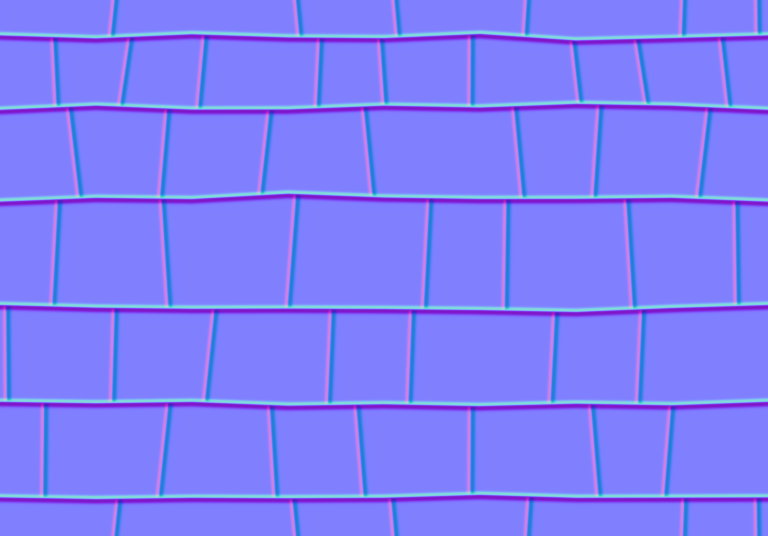
Give the GLSL for this texture map, as a WebGL 1 fragment shader.

```glsl
precision highp float;
// Tangent-space normal map of a wall of hand-cut stone blocks laid in six
// uneven courses. Every seam is a soft groove whose slope tilts the normal;
// hashes shift and lean the upright seams and kink the level ones.

uniform vec2 u_resolution;

float hash(vec2 p) {
    vec3 q = fract(vec3(p.xyx) * 0.1031);
    q += dot(q, q.yzx + 33.33);
    return fract((q.x + q.y) * q.z);
}

// Per course, from the bottom up: top edge height, block count, seam phase.
vec3 courseLayout(float course) {
    if (course < 0.5) return vec3(0.0715, 6.0, 0.14);
    if (course < 1.5) return vec3(0.247, 7.0, 0.31);
    if (course < 2.5) return vec3(0.424, 7.0, 0.97);
    if (course < 3.5) return vec3(0.631, 7.0, 0.75);
    if (course < 4.5) return vec3(0.803, 7.0, 0.58);
    return vec3(0.929, 9.0, 0.55);
}

// Mostly flat polyline with a few kinks; it wraps across the width.
float edgeKink(float x, float course) {
    float knot = floor(x * 8.0);
    float a = hash(vec2(mod(knot, 8.0), course + 31.0)) * 2.0 - 1.0;
    float b = hash(vec2(mod(knot + 1.0, 8.0), course + 31.0)) * 2.0 - 1.0;
    return 0.008 * mix(a * a * a, b * b * b, fract(x * 8.0));
}

float courseTop(float x, float course) {
    return courseLayout(course).x + edgeKink(x, course);
}

// Slope across a groove: narrow gentle lip for d > 0, wide steep one for d < 0.
float grooveSlope(float d) {
    float q = d / (d > 0.0 ? 0.0042 : 0.0056);
    return (d > 0.0 ? 2.3 : 3.2) * q * exp(-q * q);
}

// Summed slope of the upright seams; t runs 0 to 1 up the course.
float uprightSlope(float x, float t, float course, float aspect) {
    vec3 layout = courseLayout(course);
    float slope = 0.0;
    for (int i = -1; i < 11; i++) {
        float index = float(i);
        if (index > layout.y) break;
        vec2 seed = vec2(mod(index, layout.y) + 3.0, course * 7.0 + 5.0);
        float jitter = 0.5 * (hash(seed) - 0.5);
        float lean = 0.028 * (hash(seed + 57.0) - 0.5);
        float seam = (index + layout.z + jitter) / layout.y + lean * (t - 0.5);
        slope += grooveSlope((seam - x) * aspect);
    }
    return slope;
}

void main() {
    vec2 uv = gl_FragCoord.xy / u_resolution;
    float aspect = u_resolution.x / u_resolution.y;

    // The strip above the last edge belongs to the bottom course.
    float lastTop = courseTop(uv.x, 5.0);
    float y = uv.y > lastTop ? uv.y - 1.0 : uv.y;

    // Find the course and gather the slopes of the seams around it.
    vec2 slope = vec2(0.0);
    float low = lastTop - 1.0;
    for (int i = 0; i < 6; i++) {
        float course = float(i);
        float high = courseTop(uv.x, course);
        if (y > low && y <= high) {
            float t = (y - low) / (high - low);
            float fade = smoothstep(0.0, 0.005, min(y - low, high - y));
            slope.x = 0.85 * fade * uprightSlope(uv.x, t, course, aspect);
            slope.y = 1.1 * (grooveSlope(y - low) + grooveSlope(y - high));
        }
        low = high;
    }

    vec3 normal = normalize(vec3(slope, 1.0));
    gl_FragColor = vec4(normal * 0.5 + 0.5, 1.0);
}
```
